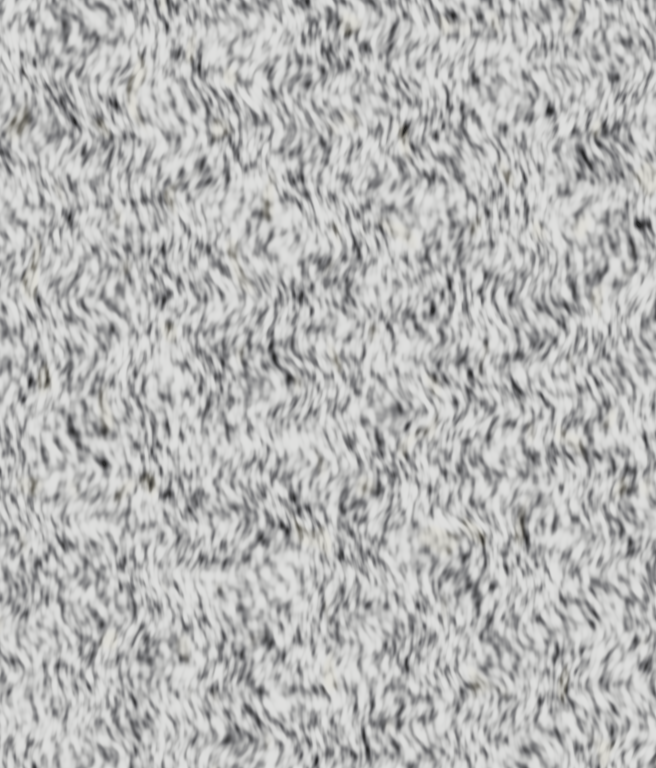
This texture is drawn by a WebGL 2 fragment shader. Its source:

```glsl
#version 300 es
precision highp float;
// Pale grey granite with short, upright dark flecks.
// Stretched gradient noise at four scales is summed to unit variance, then
// a soft knee packs the pale grains together and lets the dark flecks fall away.

#define FLECK_CELLS vec2(102.0, 47.0) // main noise cells per canvas height
#define FLECK_WEIGHT 0.75
#define FINE_WEIGHT 0.40
#define PATCH_WEIGHT 0.42
#define CLUSTER_WEIGHT 0.30
#define LEAN 0.08                     // overall slant of the flecks
#define WANDER 0.012                  // local drift of their direction
#define PALE_LEVEL 0.875              // brightest grain
#define KNEE 0.50                     // where grains begin to darken
#define KNEE_SLOPE 1.6
#define DARKNESS 0.115
#define STAIN_COLOR vec3(1.01, 0.985, 0.90)

uniform vec2 u_resolution;
out vec4 fragColor;

uint scramble(uint n) {
    n = n * 747796405u + 2891336453u;
    n = ((n >> ((n >> 28u) + 4u)) ^ n) * 277803737u;
    return (n >> 22u) ^ n;
}

// Unit gradient at a lattice corner
vec2 gradient(ivec2 corner, uint seed) {
    uint h = scramble(uint(corner.x) + scramble(uint(corner.y) + scramble(seed)));
    float angle = 6.28319 * float(h >> 8u) / 16777216.0;
    return vec2(cos(angle), sin(angle));
}

// Gradient noise scaled to roughly unit variance
float noise(vec2 p, uint seed) {
    vec2 cell = floor(p);
    vec2 f = p - cell;
    ivec2 c = ivec2(cell);
    vec2 w = f * f * f * (f * (f * 6.0 - 15.0) + 10.0);
    float a = dot(gradient(c, seed), f);
    float b = dot(gradient(c + ivec2(1, 0), seed), f - vec2(1.0, 0.0));
    float d = dot(gradient(c + ivec2(0, 1), seed), f - vec2(0.0, 1.0));
    float e = dot(gradient(c + ivec2(1, 1), seed), f - vec2(1.0, 1.0));
    return mix(mix(a, b, w.x), mix(d, e, w.x), w.y) / 0.216;
}

// Shear keeps the lattices of different layers from lining up
vec2 shear(vec2 p, float amount) {
    return vec2(p.x + amount * p.y, p.y - 0.3 * amount * p.x);
}

// Sum of all grain sizes; negative values are dark
float grain(vec2 p) {
    float flecks = noise(shear(p, 0.06) * FLECK_CELLS, 1u);
    float fine = noise(shear(p, -0.10) * FLECK_CELLS * 1.6 + 7.3, 2u);
    float patches = noise(shear(p, 0.12) * FLECK_CELLS * 0.56 + 3.7, 3u);
    float clusters = noise(shear(p, -0.2) * vec2(15.0, 10.0), 4u);
    return FLECK_WEIGHT * flecks + FINE_WEIGHT * fine
         + PATCH_WEIGHT * patches + CLUSTER_WEIGHT * clusters;
}

void main() {
    vec2 p = gl_FragCoord.xy / u_resolution.y;

    // Slant and gently bend the upright grain
    vec2 q = p;
    q.x += LEAN * p.y + WANDER * 0.4 * noise(p * vec2(9.0, 14.0), 5u);

    // Soft knee from pale mineral into dark flecks
    float z = grain(q);
    float shade = DARKNESS * log(1.0 + exp(KNEE_SLOPE * (KNEE - z)));
    float tone = max(PALE_LEVEL - shade, 0.16);

    // Cool dark flecks and rare warm stains
    float dark = smoothstep(0.15, 0.45, shade);
    vec3 color = tone * mix(vec3(1.0, 1.002, 0.997), vec3(0.99, 0.995, 1.015), dark);
    float stain = smoothstep(1.3, 2.3, noise(q * vec2(26.0, 15.0), 6u));
    color *= mix(vec3(1.0), STAIN_COLOR, stain * (0.3 + 0.7 * dark));

    fragColor = vec4(color, 1.0);
}
```
